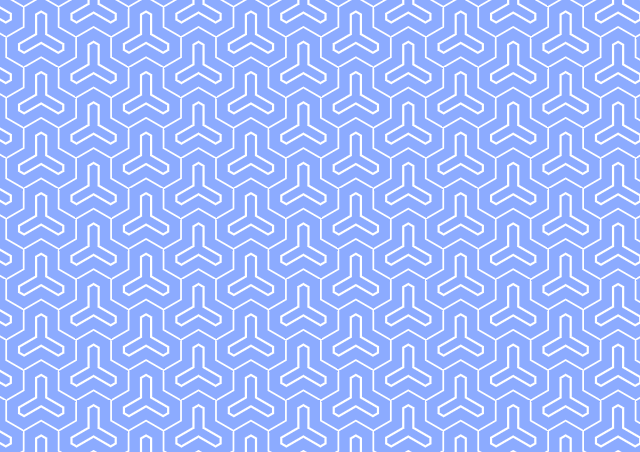
This pattern is drawn by a Shadertoy shader. Its source:

```glsl
// White outlines on periwinkle: interlocking three-hexagon tiles, each holding
// a smaller three-armed outline. The plane is wrapped to the nearest centre of a
// triangular lattice, then folded into half an arm. One unit is a hexagon side.

// Offset from the nearest tile centre; columns alternate by half a period.
vec2 nearestTile(vec2 p) {
    vec2 halfCell = vec2(1.5 * sqrt(3.0), 1.5);
    vec2 a = mod(p + halfCell, 2.0 * halfCell) - halfCell;
    vec2 b = mod(p, 2.0 * halfCell) - halfCell;
    return dot(a, a) < dot(b, b) ? a : b;
}

// Mirrors the three arms onto the right half of the upward arm.
vec2 foldArms(vec2 p) {
    vec2 mirror = vec2(0.5, -0.5 * sqrt(3.0));
    p.x = abs(p.x);
    p -= 2.0 * max(dot(p, mirror), 0.0) * mirror;
    return vec2(abs(p.x), p.y);
}

// Distance to the shared border between tiles.
float tileBorder(vec2 q) {
    return length(q - vec2(0.5 * sqrt(3.0), clamp(q.y, 0.5, 1.5)));
}

// Distance to the outline of the inner arm with its pointed end.
float armOutline(vec2 q) {
    float roof = dot(q - vec2(0.0, 1.265), vec2(0.5, 0.5 * sqrt(3.0)));
    return abs(max(q.x - 0.25, roof));
}

float stroke(float dist, float halfWidth, float pixel) {
    return clamp(0.5 + (halfWidth - dist) / pixel, 0.0, 1.0);
}

void mainImage(out vec4 fragColor, in vec2 fragCoord) {
    float sidesPerHeight = 22.39;
    float pixel = sidesPerHeight / iResolution.y;
    vec2 p = (fragCoord / iResolution.y - vec2(0.5552, 0.516)) * sidesPerHeight;
    vec2 q = foldArms(nearestTile(p));

    float line = max(stroke(tileBorder(q), 0.043, pixel),
                     stroke(armOutline(q), 0.054, pixel));
    vec3 periwinkle = vec3(0.55, 0.67, 1.0);
    fragColor = vec4(mix(periwinkle, vec3(1.0), line), 1.0);
}
```
